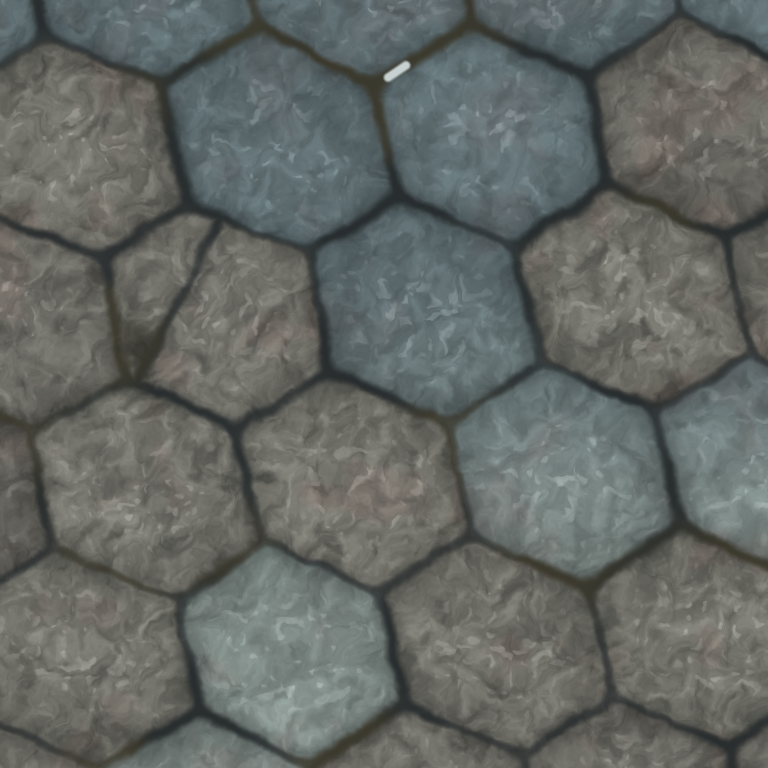
Reproduce this texture procedurally as a WebGL 1 fragment shader.

```glsl
precision highp float;
// Worn hexagonal paving stones in warm and cool grey with dark, uneven joints.
uniform vec2 u_resolution;

float hash(vec2 p) {
  return fract(sin(dot(p, vec2(41.3, 289.1))) * 9341.7);
}

float noise(vec2 p) {
  vec2 i = floor(p), f = fract(p);
  f = f * f * (3.0 - 2.0 * f);
  return mix(mix(hash(i), hash(i + vec2(1, 0)), f.x),
             mix(hash(i + vec2(0, 1)), hash(i + vec2(1, 1)), f.x), f.y);
}

float fbm(vec2 p) {
  float sum = 0.0, amp = 0.5;
  for (int k = 0; k < 4; k++) {
    sum += amp * noise(p);
    p = mat2(1.6, 1.2, -1.2, 1.6) * p + 7.3;
    amp *= 0.5;
  }
  return sum / 0.9375;
}

float cross2(vec2 a, vec2 b) { return a.x * b.y - a.y * b.x; }

// Lattice coordinates to a regular hexagonal grid of unit spacing
vec2 toHex(vec2 id) { return vec2(id.x + 0.5 * id.y, 0.866 * id.y); }

vec2 stoneCentre(vec2 id) {
  vec2 jitter = vec2(hash(id + 3.1), hash(id + 8.7)) - 0.5;
  return toHex(id) + 0.07 * jitter;
}

void main() {
  vec2 p = gl_FragCoord.xy / u_resolution;
  vec2 rough = vec2(fbm(p * 28.0), fbm(p * 28.0 + 50.0)) - 0.5;
  vec2 q = p + 0.014 * rough;

  // Skewed lattice of stones
  vec2 across = vec2(0.2734, 0.0104), down = vec2(0.1836, -0.2135);
  vec2 r = q - vec2(0.553, 0.600);
  vec2 cell = vec2(cross2(r, down), cross2(across, r)) / cross2(across, down);
  vec2 h = toHex(cell);

  // Nearest stone
  vec2 id = vec2(0.0);
  float nearest = 9.0;
  for (int y = -1; y <= 1; y++)
    for (int x = -1; x <= 1; x++) {
      vec2 c = floor(cell + 0.5) + vec2(x, y);
      float d = distance(h, stoneCentre(c));
      if (d < nearest) { nearest = d; id = c; }
    }

  // Distance to its edge, with rounded corners
  vec2 centre = stoneCentre(id);
  float sum = 0.0;
  for (int y = -1; y <= 1; y++)
    for (int x = -1; x <= 1; x++) {
      if (x == 0 && y == 0) continue;
      vec2 other = stoneCentre(id + vec2(x, y));
      float d = dot(0.5 * (centre + other) - h, normalize(other - centre));
      sum += exp(-d / 0.016);
    }
  float edge = -0.016 * log(sum) * 0.26;

  // One stone is split, with a hollow beside the chip
  float hollow = 0.0;
  if (id.x == -1.0 && id.y == 0.0) {
    edge = min(edge, abs(dot(q - vec2(0.226, 0.6), vec2(-0.885, 0.465))));
    hollow = 1.0 - smoothstep(0.015, 0.045, distance(q, vec2(0.165, 0.558)));
  }

  // Stone tint: cool at the top and in scattered patches, warm elsewhere
  bool cool = id.y < -1.5 || (id.y > 1.5 && id.x == -id.y)
    || (abs(id.y) < 1.5 && (id.x == 0.0 || id.x == abs(id.y)));
  float tone = hash(id + 21.0);
  vec3 warmGrey = mix(vec3(0.40, 0.395, 0.37), vec3(0.445, 0.445, 0.415), tone);
  vec3 coolGrey = mix(vec3(0.475, 0.52, 0.505), vec3(0.365, 0.425, 0.44),
                      smoothstep(0.2, 0.7, p.y));
  vec3 color = cool ? coolGrey : warmGrey;

  // Worn surface: broad stains, streaky grain and pale flecks
  float stain = fbm(p * 9.0 + id * 3.7);
  float grain = fbm(mat2(0.8, 0.6, -0.6, 0.8) * p * vec2(62.0, 48.0) + rough * 3.0);
  float fleck = smoothstep(0.66, 0.9, noise(p * 105.0 + rough * 4.0));
  float wear = smoothstep(0.5, 0.1, nearest);
  color *= 1.0 + 0.25 * (stain - 0.5) + (cool ? 0.45 : 0.65) * (grain - 0.5);
  color += fleck * (0.03 + 0.07 * wear) + 0.025 * wear;
  color = mix(color, color * vec3(1.03, 0.98, 0.98), smoothstep(0.5, 0.7, fbm(p * 14.0)));

  // Shaded rims and joints of varying depth, with a little moss
  color *= mix(0.83, 1.0, smoothstep(0.0, 0.035, edge));
  float depth = smoothstep(0.25, 0.65, noise(p * 11.0 + 4.0));
  float joint = 1.0 - smoothstep(0.001, mix(0.009, 0.013, depth), edge);
  vec3 soil = mix(vec3(0.15, 0.17, 0.175), vec3(0.23, 0.22, 0.17),
                  smoothstep(0.5, 0.8, noise(p * 7.0 + 30.0)));
  color = mix(color, soil, joint * mix(0.65, 0.95, depth));
  color = mix(color, vec3(0.25, 0.245, 0.215) * (0.7 + 0.6 * grain), hollow * 0.8);

  // Small bright scrap lying in a joint
  vec2 s = mat2(0.83, -0.56, 0.56, 0.83) * (p - vec2(0.517, 0.907));
  float scrap = length(vec2(max(abs(s.x) - 0.014, 0.0), s.y));
  color = mix(color, vec3(0.78, 0.82, 0.82), 1.0 - smoothstep(0.003, 0.008, scrap));

  gl_FragColor = vec4(color, 1.0);
}
```
